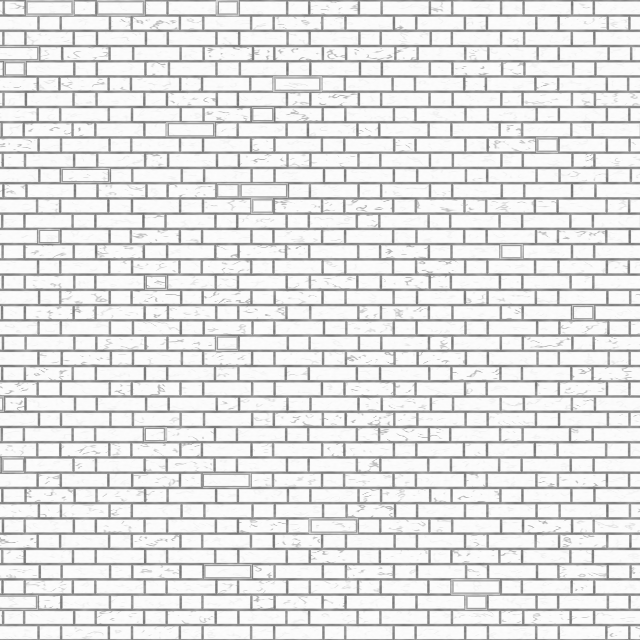
This texture is drawn by a Shadertoy shader. Its source:

```glsl
// White painted brick wall in Flemish bond with thin grey mortar and faint surface cracks.

#define ROWS 42.0           // courses down the canvas
#define PAIRS 9.0           // header + stretcher pairs across
#define HEADER 0.315        // header share of one pair
#define SHIFT 0.037         // horizontal offset, in pairs
#define JOINT 0.0019        // half width of the mortar
#define SOFTNESS 0.0009     // blur of the mortar edge
#define JITTER 0.022        // wander of the vertical joints, in pairs
#define OUTLINED 0.03       // share of loose, outlined bricks
#define WORN 0.5            // share of cracked bricks
#define CRACK_DEPTH 0.24    // darkness of the cracks
#define PAINT vec3(0.985)
#define MORTAR vec3(0.54)

float hash(vec2 p) {
    vec3 q = fract(vec3(p.xyx) * 0.1031);
    q += dot(q, q.yzx + 33.33);
    return fract((q.x + q.y) * q.z);
}

vec2 gradient(vec2 cell) {
    float angle = 6.28319 * hash(cell);
    return vec2(cos(angle), sin(angle));
}

float gradientNoise(vec2 p) {
    vec2 i = floor(p), f = fract(p);
    vec2 w = f * f * f * (f * (f * 6.0 - 15.0) + 10.0);
    vec2 e = vec2(1.0, 0.0);
    float bottom = mix(dot(gradient(i), f), dot(gradient(i + e.xy), f - e.xy), w.x);
    float top = mix(dot(gradient(i + e.yx), f - e.yx), dot(gradient(i + e.xx), f - e.xx), w.x);
    return mix(bottom, top, w.y);
}

// Position of the k-th vertical joint of a course, in pairs
float jointPosition(float k, float row) {
    float wander = JITTER * (hash(vec2(k + 31.0, row + 7.0)) - 0.5);
    return floor(k * 0.5) + HEADER * mod(k, 2.0) + wander;
}

// Thin, nearly level strokes, broken up into patches
float cracks(vec2 uv, float seed) {
    vec2 q = uv * vec2(75.0, 170.0) + seed * vec2(91.0, 57.0);
    q.y += (seed - 0.5) * uv.x * 60.0;
    float stroke = 1.0 - smoothstep(0.0, 0.22, abs(gradientNoise(q)));
    float patches = gradientNoise(uv * vec2(60.0, 125.0) + seed * 43.0);
    return stroke * smoothstep(0.05, 0.3, patches);
}

void mainImage(out vec4 fragColor, in vec2 fragCoord) {
    vec2 uv = fragCoord / iResolution.xy;
    float pixel = 1.0 / iResolution.y;

    // Course, counted from the top, and the brick within it
    float y = (1.0 - uv.y) * ROWS - 0.02;
    float row = floor(y);
    float rowSlide = 0.03 * (hash(vec2(row, 5.0)) - 0.5);
    float x = uv.x * PAIRS - SHIFT - 0.5 * mod(row, 2.0) + rowSlide;
    float k = 2.0 * floor(x) + step(HEADER, fract(x));
    float seed = hash(vec2(k + 60.0, row + 19.0));
    float wearSeed = hash(vec2(row + 83.0, k + 47.0));

    // Distance to the nearest joint, in canvas units
    float dx = min(x - jointPosition(k, row), jointPosition(k + 1.0, row) - x) / PAIRS;
    float dy = min(fract(y), 1.0 - fract(y)) / ROWS;
    float d = min(dx, dy);
    float soft = max(SOFTNESS, 0.75 * pixel);

    // Painted face with fine grain and cracks
    float grain = gradientNoise(uv * vec2(150.0, 240.0));
    float wear = smoothstep(1.0 - WORN, 1.0, wearSeed);
    vec3 color = PAINT + 0.012 * grain;
    color -= CRACK_DEPTH * (0.12 + wear) * cracks(uv, seed);

    // Mortar, uneven in tone and paler around loose bricks
    float outlined = step(1.0 - OUTLINED, seed);
    float patchTone = gradientNoise(uv * vec2(34.0, 42.0));
    float streakTone = gradientNoise(uv * vec2(110.0, 260.0));
    vec3 mortar = MORTAR + 0.13 * patchTone + 0.07 * streakTone + 0.22 * outlined;
    float mortarMask = 1.0 - smoothstep(JOINT - soft, JOINT + soft, d);
    color = mix(color, mortar, mortarMask);

    // Dark rim just inside a loose brick
    float rim = 1.0 - smoothstep(0.0, 0.0005 + soft, abs(d - JOINT - 0.0005));
    color = mix(color, MORTAR - 0.04, 0.8 * outlined * rim);

    fragColor = vec4(clamp(color, 0.0, 1.0), 1.0);
}
```
